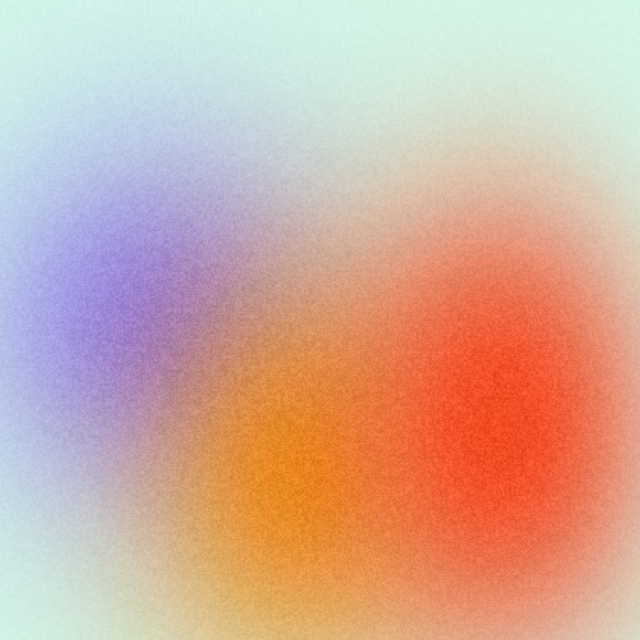
Give the GLSL for this background, as a three.js fragment shader.

```glsl
// Soft mesh gradient: violet, amber and red glows melt into a pale mint ground.
// Each glow is an elliptical falloff blended in turn, from the back to the front.
// A fine two-scale value noise adds paper-like grain, stronger inside the glows.

varying vec2 vUv;

// Colours
const vec3 MINT = vec3(0.83, 0.96, 0.91);
const vec3 VIOLET = vec3(0.53, 0.46, 0.96);
const vec3 AMBER = vec3(0.93, 0.53, 0.05);
const vec3 RED = vec3(0.96, 0.28, 0.13);

// Glow places and radii, in canvas units
const vec2 VIOLET_CENTER = vec2(0.25, 0.485);
const vec2 VIOLET_RADIUS = vec2(0.27, 0.285);
const vec2 AMBER_CENTER = vec2(0.465, 0.26);
const vec2 AMBER_RADIUS = vec2(0.245, 0.335);
const vec2 RED_CENTER = vec2(0.785, 0.335);
const vec2 RED_RADIUS = vec2(0.24, 0.36);

// Glow strengths and profiles: 1 is a Gaussian, more gives a flatter core
const float VIOLET_STRENGTH = 0.95;
const float AMBER_STRENGTH = 0.92;
const float RED_STRENGTH = 0.97;
const float SOFT_PROFILE = 1.0;
const float FLAT_PROFILE = 1.2;

// Grain
const float FINE_CELLS = 420.0;
const float COARSE_CELLS = 190.0;
const float COARSE_SHARE = 0.3;
const float GRAIN_AMOUNT = 0.13;
const float GROUND_GRAIN = 0.2;

float hash(vec2 p) {
  vec3 q = fract(vec3(p.xyx) * 0.1031);
  q += dot(q, q.yzx + 33.33);
  return fract((q.x + q.y) * q.z);
}

float valueNoise(vec2 p) {
  vec2 cell = floor(p);
  vec2 f = fract(p);
  f = f * f * (3.0 - 2.0 * f);
  float low = mix(hash(cell), hash(cell + vec2(1.0, 0.0)), f.x);
  float high = mix(hash(cell + vec2(0.0, 1.0)), hash(cell + 1.0), f.x);
  return mix(low, high, f.y);
}

// Elliptical falloff: 1 at the centre, 0 far away
float glow(vec2 p, vec2 center, vec2 radius, float profile) {
  vec2 q = (p - center) / radius;
  return exp(-pow(dot(q, q) + 1e-5, profile));
}

void main() {
  // Glow coverage
  float violet = VIOLET_STRENGTH * glow(vUv, VIOLET_CENTER, VIOLET_RADIUS, SOFT_PROFILE);
  float amber = AMBER_STRENGTH * glow(vUv, AMBER_CENTER, AMBER_RADIUS, SOFT_PROFILE);
  float red = RED_STRENGTH * glow(vUv, RED_CENTER, RED_RADIUS, FLAT_PROFILE);

  // Blend from back to front
  vec3 color = mix(MINT, VIOLET, violet);
  color = mix(color, AMBER, amber);
  color = mix(color, RED, red);

  // Grain, faint on the bare ground
  float coverage = 1.0 - (1.0 - violet) * (1.0 - amber) * (1.0 - red);
  float fine = valueNoise(vUv * FINE_CELLS);
  float coarse = valueNoise(vUv * COARSE_CELLS + 17.0);
  float grain = mix(fine, coarse, COARSE_SHARE) - 0.5;
  color += grain * GRAIN_AMOUNT * mix(GROUND_GRAIN, 1.0, coverage);

  gl_FragColor = vec4(clamp(color, 0.0, 1.0), 1.0);
}
```
